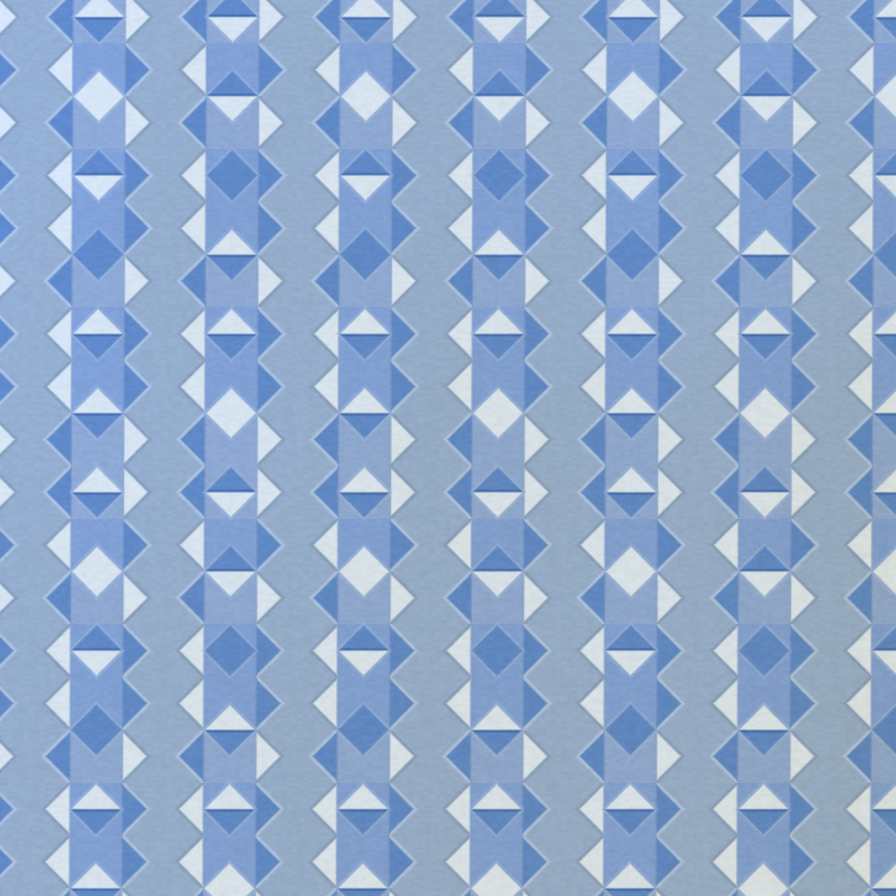
This pattern is drawn by a three.js fragment shader. Its source:

```glsl
// Woven-look stripes: vertical bands of diamonds flanked by sawtooth triangles.
// Each band is folded into rows; modular rules choose pale or blue for every
// triangle and half diamond, then a light drift and fabric grain are added.

#define COLUMN_PITCH 0.149
#define ROW_PITCH 0.0884
#define ORIGIN vec2(0.1107, 0.981)
#define BAND_HALF 0.0292
#define DIAMOND_HALF 0.0278
#define LEAN 0.004
#define LINE 0.0018
#define SOFT 0.0016
#define GRAIN 0.045
#define PALE vec3(0.85, 0.88, 0.90)
#define BLUE vec3(0.38, 0.53, 0.75)
#define GROUND vec3(0.59, 0.67, 0.77)

varying vec2 vUv;

float hash(vec2 p) {
  return fract(sin(dot(p, vec2(127.1, 311.7))) * 43758.5453);
}

float noise(vec2 p) {
  vec2 i = floor(p), f = fract(p);
  f = f * f * (3.0 - 2.0 * f);
  return mix(mix(hash(i), hash(i + vec2(1.0, 0.0)), f.x),
             mix(hash(i + vec2(0.0, 1.0)), hash(i + 1.0), f.x), f.y);
}

// Coverage of a signed distance, and of a line along its zero contour
float fill(float d) { return 1.0 - smoothstep(-SOFT, SOFT, d); }
float stroke(float d, float width) { return fill(abs(d) - 0.5 * width); }

// Left triangles repeat every nine; the right side is the opposite
float leftIsPale(float k) {
  float third = mod(k, 3.0);
  float everyNinth = 1.0 - step(0.5, mod(k, 9.0));
  return (1.0 - step(1.5, third)) * (1.0 - everyNinth);
}

// Half diamonds repeat every six rows, differently in alternate bands
float halfIsPale(float row, float odd, float upper) {
  vec2 shift = mix(vec2(5.0, 2.0), vec2(1.0, 3.0), vec2(odd, 0.0));
  vec2 span = vec2(2.0, 4.0);
  if (odd > 0.5) {
    shift = vec2(1.0, 3.0);
    span = vec2(3.0);
  }
  vec2 pale = 1.0 - step(span - 0.5, mod(row + shift, 6.0));
  return mix(pale.x, pale.y, upper);
}

void main() {
  // Band coordinates, with rows counted downward
  float y = ORIGIN.y - vUv.y;
  float x = vUv.x - ORIGIN.x + LEAN * y;
  float column = floor(x / COLUMN_PITCH + 0.5);
  float odd = mod(column, 2.0);
  x -= column * COLUMN_PITCH;
  float side = abs(x) - BAND_HALF;

  // Ground and central band
  float tooth = ROW_PITCH * 2.0 / 3.0;
  float k = floor(y / tooth + 0.5);
  float leftPale = leftIsPale(k);
  float trianglePale = x < 0.0 ? leftPale : 1.0 - leftPale;
  vec3 band = mix(vec3(0.56, 0.65, 0.79), vec3(0.51, 0.62, 0.80), leftPale);
  vec3 color = mix(GROUND, band, fill(side));

  // Sawtooth triangles with their zigzag border
  float zigzag = (side + abs(y - k * tooth) - 0.5 * tooth) * 0.7071;
  float outside = 1.0 - fill(side);
  vec3 border = mix(vec3(0.69, 0.76, 0.85), vec3(0.53, 0.61, 0.70), trianglePale);
  color = mix(color, border, stroke(zigzag, 2.0 * LINE) * outside * 0.85);
  float triangle = max(-side, zigzag + LINE);
  color = mix(color, mix(BLUE, PALE, trianglePale), fill(triangle));
  float seam = stroke(side, LINE) * fill(zigzag);
  color = mix(color, vec3(0.46, 0.56, 0.75), seam * 0.5);

  // Diamonds split across the middle, with a faint rim
  float row = floor(y / ROW_PITCH + 0.5);
  float dy = y - row * ROW_PITCH;
  float diamond = (abs(x) + abs(dy) - DIAMOND_HALF) * 0.7071;
  float top = halfIsPale(row, odd, 1.0);
  float bottom = halfIsPale(row, odd, 0.0);
  float shade = mix(bottom, top, fill(dy));
  color = mix(color, vec3(0.64, 0.72, 0.84), stroke(diamond - LINE, LINE) * 0.5);
  color = mix(color, mix(BLUE, PALE, shade), fill(diamond));
  float split = stroke(dy + (top - bottom) * -LINE, LINE) * abs(top - bottom);
  color = mix(color, vec3(0.24, 0.37, 0.60), split * fill(diamond) * 0.75);

  // Cool upper left, greyer lower right, then woven grain
  float drift = clamp(0.5 * (vUv.x + 1.0 - vUv.y), 0.0, 1.0);
  drift += 0.3 * (noise(vUv * 4.0) - 0.5);
  color *= mix(vec3(0.99, 1.03, 1.09), vec3(0.99, 0.98, 0.94), drift);
  float weave = 0.6 * noise(vUv * vec2(170.0, 320.0)) + 0.4 * noise(vUv * 420.0);
  color += GRAIN * (weave - 0.5);

  gl_FragColor = vec4(clamp(color, 0.0, 1.0), 1.0);
}
```
